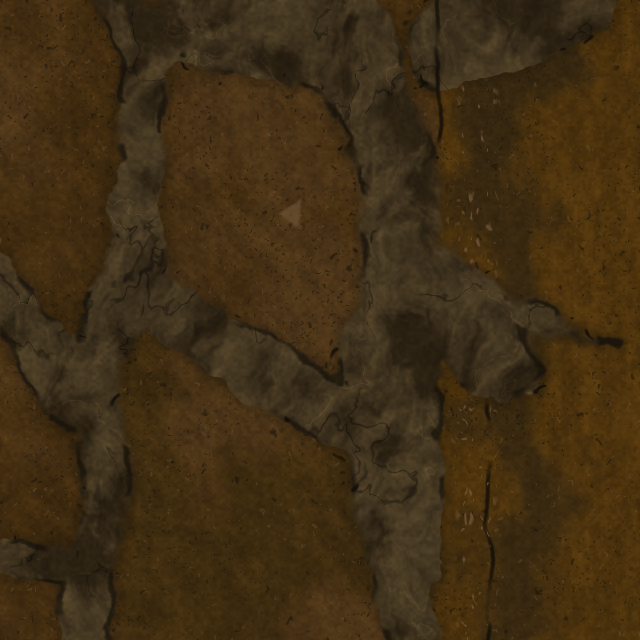
A Shadertoy shader for this texture:

```glsl
// Dim ochre rubble wall: gritty brown stones set in smeared grey mortar.

const vec3 DARK = vec3(0.15, 0.115, 0.06);
const vec3 MORTAR_SHADE = vec3(0.205, 0.16, 0.095);
const vec3 MORTAR_LIGHT = vec3(0.275, 0.222, 0.135);
const vec3 STONE_BROWN = vec3(0.25, 0.168, 0.058);
const vec3 STONE_WARM = vec3(0.295, 0.203, 0.092);
const vec3 STONE_OLIVE = vec3(0.235, 0.172, 0.06);
const vec3 STONE_OCHRE = vec3(0.31, 0.203, 0.045);
const vec3 CHIP = vec3(0.44, 0.33, 0.21);

float hash(vec2 p) {
    return fract(sin(dot(p, vec2(127.1, 311.7))) * 43758.55);
}

float noise(vec2 p) {
    vec2 i = floor(p), f = fract(p);
    f = f * f * (3.0 - 2.0 * f);
    return mix(mix(hash(i), hash(i + vec2(1, 0)), f.x),
               mix(hash(i + vec2(0, 1)), hash(i + 1.0), f.x), f.y);
}

float fbm(vec2 p) {
    float sum = 0.0, amp = 0.5;
    for (int i = 0; i < 5; i++) {
        sum += amp * noise(p);
        p = mat2(1.6, 1.2, -1.2, 1.6) * p + 7.3;
        amp *= 0.5;
    }
    return sum;
}

// Smooth union of d with a strand from ends.xy to ends.zw, tapering ra to rb
float strand(float d, vec2 p, vec4 ends, float ra, float rb) {
    vec2 a = p - ends.xy, ab = ends.zw - ends.xy;
    float t = clamp(dot(a, ab) / dot(ab, ab), 0.0, 1.0);
    float s = length(a - ab * t) - mix(ra, rb, t);
    float h = max(0.02 - abs(d - s), 0.0);
    return min(d, s) - h * h * 12.5;
}

// Signed distance to the mortar joints
float joints(vec2 p) {
    float d = 1.0;
    d = strand(d, p, vec4(.16, 1.03, .23, .93), .03, .035);
    d = strand(d, p, vec4(.23, .93, .21, .58), .03, .044);
    d = strand(d, p, vec4(.21, .57, .16, .46), .05, .045);
    d = strand(d, p, vec4(.27, .95, .53, .94), .045, .085);
    d = strand(d, p, vec4(.55, .93, .63, .72), .07, .05);
    d = strand(d, p, vec4(.63, .72, .61, .38), .05, .08);
    d = strand(d, p, vec4(.61, .38, .64, -.02), .08, .042);
    d = strand(d, p, vec4(.22, .54, .53, .35), .04, .052);
    d = strand(d, p, vec4(-.02, .57, .12, .39), .03, .055);
    d = strand(d, p, vec4(.14, .39, .17, .24), .045, .028);
    d = strand(d, p, vec4(.17, .24, .13, .02), .026, .04);
    d = strand(d, p, vec4(.13, .12, -.02, .13), .035, .025);
    d = strand(d, p, vec4(.72, .94, .92, .99), .08, .05);
    d = strand(d, p, vec4(.70, .58, .85, .50), .035, .02);
    d = strand(d, p, vec4(.73, .51, .78, .43), .07, .06);
    return strand(d, p, vec4(.84, .50, .96, .46), .012, .004);
}

// Scattered ragged grains; amount is the share of cells filled
float grains(vec2 p, vec2 cells, float amount, float seed) {
    vec2 q = p * cells;
    q += 0.9 * vec2(noise(q * 1.7 + seed), noise(q * 1.7 - seed));
    vec2 id = floor(q) + seed;
    vec2 centre = 0.35 + 0.3 * vec2(hash(id), hash(id + 19.7));
    float radius = mix(0.12, 0.35, hash(id + 5.3));
    float inside = smoothstep(radius, radius * 0.3, length(fract(q) - centre));
    return inside * step(1.0 - amount, hash(id + 41.1));
}

// Thin contour of a noise field, kept only in patches
float crease(vec2 p, float scale, float seed) {
    float away = abs(fbm(p * scale + seed) - 0.48);
    return smoothstep(0.014, 0.0, away) * smoothstep(0.42, 0.65, noise(p * 12.0 + seed));
}

// Wavering upright crack between two heights
float crack(vec2 p, float x, float low, float high) {
    float away = abs(p.x - x - 0.02 * (fbm(vec2(p.y * 16.0, x * 90.0)) - 0.5));
    float span = smoothstep(low - 0.02, low, p.y) * smoothstep(high + 0.02, high, p.y);
    return smoothstep(0.005, 0.001, away) * span * smoothstep(0.15, 0.6, noise(p * 30.0));
}

vec3 stoneColor(vec2 p, float right) {
    float broad = fbm(p * 6.0 + 3.0);
    vec3 col = mix(STONE_BROWN, STONE_WARM, smoothstep(0.34, 0.66, broad));
    float low = smoothstep(0.5, 0.4, p.y) * smoothstep(0.15, 0.22, p.x);
    col = mix(col, STONE_OLIVE, 0.5 * low * smoothstep(0.6, 0.35, broad));
    col = mix(col, STONE_OCHRE, right * (0.6 + 0.4 * broad));
    // Tool marks: slanted on the left, upright on the right
    vec2 slant = mat2(0.8, -0.55, 0.55, 0.8) * p;
    col *= 0.83 + 0.36 * mix(fbm(slant * vec2(50, 22)), fbm(p * vec2(60, 20)), right);
    // Ragged damp stain
    float stain = smoothstep(0.09, 0.02, abs(p.x - 0.8 + 0.25 * (fbm(p * 9.0) - 0.48)));
    col = mix(col, DARK * 1.15, 0.65 * stain * right);
    // Grit, pits and pale crumbs
    col *= 0.84 + 0.16 * noise(p * 240.0) + 0.16 * noise(p * 120.0);
    float patches = smoothstep(0.3, 0.6, fbm(p * 10.0 + 50.0));
    col = mix(col, DARK * 0.8, 0.6 * patches * grains(p, vec2(125), 0.4, 3.0));
    col = mix(col, DARK * 0.65, 0.55 * grains(p, vec2(75, 65), 0.1, 8.0));
    return mix(col, CHIP, 0.38 * grains(p, vec2(110, 90), 0.1, 15.0));
}

vec3 mortarColor(vec2 p) {
    vec2 q = p + 0.12 * vec2(fbm(p * 8.0), fbm(p * 8.0 + 9.0));
    float height = fbm(q * vec2(24, 17));
    float slope = height - fbm(q * vec2(24, 17) + vec2(-0.15, 0.18));
    float tone = 0.7 * fbm(p * 9.0 + 21.0) + 0.6 * height - 0.13;
    vec3 col = mix(MORTAR_SHADE, MORTAR_LIGHT, smoothstep(0.36, 0.64, tone));
    col = mix(col, DARK, 0.65 * smoothstep(0.47, 0.33, tone));
    // Trowel folds: dark slits and lit ridges
    col *= 1.0 + 0.9 * slope - 0.35 * crease(q, 9.0, 4.0) + 0.22 * crease(q, 11.0, 33.0);
    return col * (0.91 + 0.18 * noise(p * 190.0));
}

void mainImage(out vec4 fragColor, in vec2 fragCoord) {
    vec2 p = fragCoord / iResolution.xy;
    vec2 wobble = vec2(fbm(p * 15.0), fbm(p * 15.0 + 31.0)) - 0.48;
    float d = joints(p + 0.045 * wobble) + 0.008 * (fbm(p * 60.0) - 0.48);
    float right = smoothstep(0.681, 0.686, p.x + 0.012 * wobble.x);

    // Mortar over stone, its edge partly crisp and partly smeared
    float edge = mix(0.0015, 0.012, smoothstep(0.35, 0.8, noise(p * 10.0)));
    vec3 col = stoneColor(p, right) * (1.0 - 0.15 * smoothstep(0.02, 0.0, d));
    col = mix(col, mortarColor(p), smoothstep(edge, -edge, d));

    // Sparse gaps and holes along the joints
    float rim = smoothstep(0.007, 0.001, abs(d + 0.003));
    col = mix(col, DARK * 0.5, 0.7 * rim * smoothstep(0.6, 0.75, noise(p * 21.0 + 5.0)));
    float near = smoothstep(0.022, 0.006, abs(d));
    col = mix(col, DARK * 0.4, 0.8 * near * grains(p, vec2(38), 0.14, 27.0));

    // Upright seams with flaked pale chips
    float seams = max(crack(p, 0.685, 0.76, 1.0), crack(p, 0.765, 0.0, 0.36));
    col = mix(col, DARK * 0.5, 0.85 * seams);
    float flakes = grains(p, vec2(80, 42), 0.45, 52.0);
    flakes *= smoothstep(0.045, 0.015, abs(p.x - 0.745)) * smoothstep(0.0, 0.01, d);
    col = mix(col, CHIP, 0.8 * flakes);

    // Pale wedge-shaped scar
    vec2 s = p - vec2(0.452, 0.662) + 0.025 * wobble;
    float scar = max(max(s.x - 0.018, -s.y - 0.6 * s.x - 0.012), s.y - 0.9 * s.x - 0.01);
    col = mix(col, CHIP, 0.65 * smoothstep(0.004, -0.004, scar));

    fragColor = vec4(col, 1.0);
}
```
